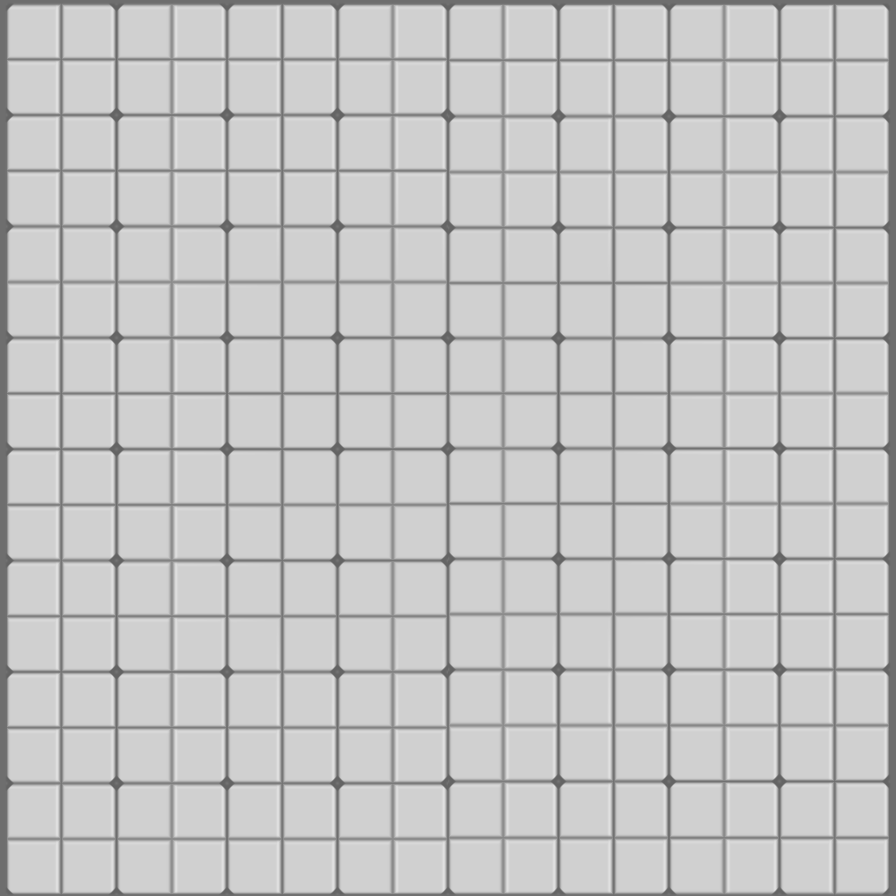
Write a WebGL 1 fragment shader that draws this pattern.

```glsl
precision highp float;

uniform vec2 u_resolution;

#define PANELS 8.0
#define PITCH vec2(0.1233, 0.1243)
#define CENTER vec2(0.5, 0.4987)
#define FACE 0.815
#define GROUT 0.41
#define LINE_WIDTH 0.0022
#define STUD_RADIUS 0.0085
#define SEAM_SHIFT 0.042
#define GLINT 0.07

float hash(vec2 p) {
  vec3 q = fract(vec3(p.xyx) * 0.1031);
  q += dot(q, q.yzx + 33.33);
  return fract((q.x + q.y) * q.z);
}

// Soft groove profile, widened to at least about a pixel
float groove(float d, float width, float pixel) {
  return exp(-d * d / (width * width + 0.2 * pixel * pixel));
}

void main() {
  float pixel = 1.0 / min(u_resolution.x, u_resolution.y);
  vec2 uv = gl_FragCoord.xy / u_resolution;
  vec2 p = uv;

  // Rows drift slightly on the right of the central seam
  float rightHalf = step(CENTER.x, uv.x);
  p.y -= rightHalf * SEAM_SHIFT * uv.y * (uv.y - 0.57) * (uv.y - 1.0);

  // Half-panel grid: even lines are joints, odd lines divide a panel
  vec2 grid = 2.0 * (p - CENTER) / PITCH + PANELS;
  vec2 line = floor(grid + 0.5);
  vec2 offset = (grid - line) * 0.5 * PITCH;
  vec2 divider = mod(line, 2.0);

  // Dividers alternate between crisp and faded, mirrored about the center
  float ring = floor(abs(line.x - PANELS) * 0.5);
  float fadedColumn = divider.x * (1.0 - mod(ring, 2.0));
  float segment = floor(grid.x / 4.0);
  float rowWear = hash(vec2(segment + 3.0, line.y + 17.0));
  float columnWear = hash(vec2(line.x + 41.0, floor(grid.y / 4.0) + 7.0));

  float columnTone = GROUT + 0.03 * divider.x + 0.10 * fadedColumn + 0.03 * columnWear;
  float rowTone = GROUT + 0.03 + 0.04 * divider.y + 0.09 * rowWear;
  float columnWidth = LINE_WIDTH * (1.0 + 0.15 * fadedColumn);
  float rowWidth = LINE_WIDTH * (0.85 + 0.25 * rowWear);

  // Pale bevels, stronger toward the rim
  float rim = smoothstep(0.15, 0.32, max(abs(uv.x - 0.5), abs(uv.y - 0.5)));
  float side = mix(-1.0, 1.0, fadedColumn);
  float bevel = groove(offset.x - side * 0.0047, 0.0016, pixel);
  bevel = max(bevel, 0.5 * groove(offset.y + 0.0047, 0.0016, pixel));
  float tone = FACE + GLINT * rim * bevel;

  // Grooves
  float column = mix(tone, columnTone, groove(offset.x, columnWidth, pixel));
  float row = mix(tone, rowTone, groove(offset.y, rowWidth, pixel));
  tone = min(column, row);

  // Diamond studs where joints cross
  float diamond = abs(offset.x) + abs(offset.y) - STUD_RADIUS;
  float soft = max(0.0016, pixel);
  float stud = 1.0 - smoothstep(-soft, soft, diamond);
  stud *= (1.0 - divider.x) * (1.0 - divider.y);
  float studTone = GROUT - 0.02 + 0.06 * groove(length(offset), 0.002, pixel);
  tone = mix(tone, studTone, stud);

  // Outer frame
  vec2 outside = (abs(grid - PANELS) - PANELS) * 0.5 * PITCH;
  float frame = smoothstep(-soft, soft, max(outside.x, outside.y));
  tone = mix(tone, GROUT + 0.02, frame);

  gl_FragColor = vec4(vec3(tone), 1.0);
}
```
